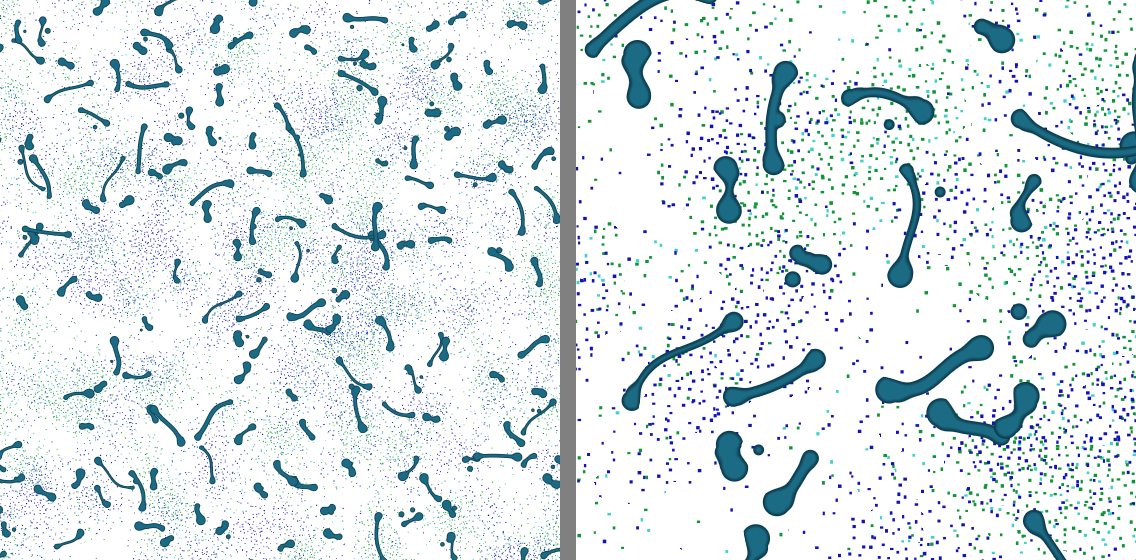
Left: the whole. Right: its middle third, enlarged.
Write a WebGL 2 fragment shader that draws this pattern.

```glsl
#version 300 es
precision highp float;
// Teal stretched droplets scattered over patchy green and blue specks on white.

#define BLOB_GRID 14.0
#define BLOB_CHANCE 0.78
#define BLOB_REACH vec2(0.007, 0.043)
#define BULB_RADIUS vec2(0.0038, 0.0088)
#define NECK_RADIUS vec2(0.0022, 0.0046)
#define DROP_CHANCE 0.17
#define SPECK_GRID 180.0
#define SPECK_SIZE 0.00084
#define PATCH_GRID 14.0
#define GREEN_DENSITY 1.3
#define BLUE_DENSITY 0.95

uniform vec2 u_resolution;
out vec4 outColor;

const vec3 PAPER = vec3(1.0);
const vec3 GREEN = vec3(0.06, 0.58, 0.22);
const vec3 CYAN = vec3(0.25, 0.82, 0.78);
const vec3 BLUE = vec3(0.07, 0.07, 0.72);
const vec3 TEAL = vec3(0.11, 0.42, 0.52);
const vec3 RIM = vec3(0.04, 0.23, 0.30);

vec3 hash(vec2 cell, float seed) {
    vec3 q = fract(vec3(cell, seed) * vec3(0.1031, 0.1030, 0.0973));
    q += dot(q, q.yxz + 33.33);
    return fract((q.xxy + q.yxx) * q.zyx);
}

float smoothMin(float a, float b, float k) {
    float h = max(k - abs(a - b), 0.0) / k;
    return min(a, b) - 0.25 * h * h * k;
}

// Cellular field of soft patches with random strength.
float patchDensity(vec2 p, float seed) {
    vec2 g = p * PATCH_GRID;
    float density = 0.0;
    for (int j = -1; j <= 1; j++)
    for (int i = -1; i <= 1; i++) {
        vec2 cell = floor(g) + vec2(i, j);
        vec3 h = hash(cell, seed);
        vec2 d = g - cell - h.xy;
        density += h.z * h.z * exp(-4.0 * dot(d, d));
    }
    return density;
}

// Tiny rectangles, box filtered over the pixel.
vec3 addSpecks(vec3 color, vec2 p, float px, float density, float seed, vec3 ink, vec3 rareInk) {
    vec2 g = p * SPECK_GRID;
    for (int j = -1; j <= 1; j++)
    for (int i = -1; i <= 1; i++) {
        vec2 cell = floor(g) + vec2(i, j);
        vec3 place = hash(cell, seed);
        if (place.z > density) continue;
        vec3 look = hash(cell, seed + 5.0);
        vec2 halfSize = SPECK_SIZE * mix(vec2(0.75), vec2(1.3), look.xy);
        vec2 d = abs(g - cell - place.xy) / SPECK_GRID;
        vec2 overlap = clamp(halfSize + 0.5 * px - d, vec2(0.0), min(vec2(px), 2.0 * halfSize)) / px;
        color = mix(color, look.z < 0.2 ? rareInk : ink, overlap.x * overlap.y);
    }
    return color;
}

// Distance to two bulbs joined by a bent neck, with a few loose drops.
float blobDistance(vec2 p, vec2 cell) {
    vec3 pose = hash(cell, 21.0);
    vec3 size = hash(cell, 22.0);
    float reach = mix(BLOB_REACH.x, BLOB_REACH.y, pow(pose.y, 1.8));
    float angle = 6.2832 * pose.x;
    float c = cos(angle), s = sin(angle);
    vec2 q = mat2(c, -s, s, c) * p;

    float t = clamp(q.x / reach, -1.0, 1.0);
    float bend = 0.6 * (pose.z - 0.5);
    float sway = 0.22 * (size.z - 0.5);
    vec2 b = q - vec2(0.0, reach * (bend * (t * t - 0.5) + sway * sin(3.0 * t)));

    float neck = length(b - vec2(t * reach, 0.0)) - mix(NECK_RADIUS.x, NECK_RADIUS.y, size.z);
    float left = length(b + vec2(reach, 0.0)) - mix(BULB_RADIUS.x, BULB_RADIUS.y, size.x);
    float right = length(b - vec2(reach, 0.0)) - mix(NECK_RADIUS.x, BULB_RADIUS.y, size.y);
    float d = smoothMin(smoothMin(neck, left, 0.007), right, 0.007);

    for (int k = 0; k < 3; k++) {
        vec3 h = hash(cell, 31.0 + float(k));
        if (h.z > DROP_CHANCE) continue;
        vec2 center = (h.xy - 0.5) * vec2(1.6 * reach, 0.036);
        d = smoothMin(d, length(q - center) - mix(0.0025, 0.0055, h.z / DROP_CHANCE), 0.002);
    }
    return d;
}

vec3 addBlobs(vec3 color, vec2 p, float px) {
    vec2 home = floor(p * BLOB_GRID);
    for (int j = -1; j <= 1; j++)
    for (int i = -1; i <= 1; i++) {
        vec2 cell = home + vec2(i, j);
        vec3 h = hash(cell, 20.0);
        if (h.z > BLOB_CHANCE) continue;
        float d = blobDistance(p - (cell + h.xy) / BLOB_GRID, cell);
        vec3 shade = mix(RIM, TEAL, smoothstep(0.0, 0.0028, -d));
        color = mix(color, shade, clamp(0.5 - d / px, 0.0, 1.0));
    }
    return color;
}

void main() {
    float px = 1.0 / min(u_resolution.x, u_resolution.y);
    vec2 p = gl_FragCoord.xy * px;
    vec3 color = addSpecks(PAPER, p, px, GREEN_DENSITY * patchDensity(p, 3.0), 7.0, GREEN, CYAN);
    color = addSpecks(color, p, px, BLUE_DENSITY * patchDensity(p, 4.0), 9.0, BLUE, BLUE);
    outColor = vec4(addBlobs(color, p, px), 1.0);
}
```
